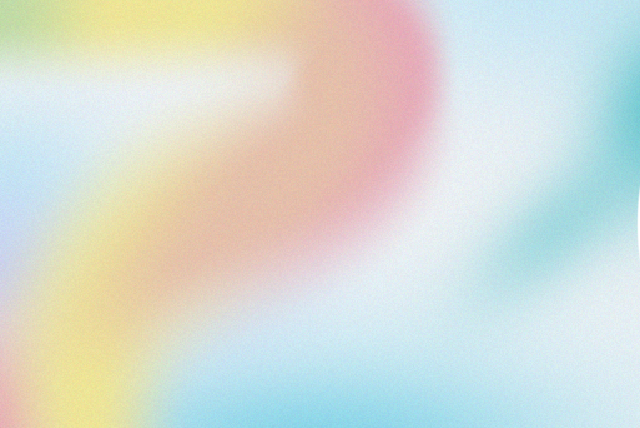
This background is drawn by a Shadertoy shader. Its source:

```glsl
// Soft pastel S-shaped ribbon over a pale sky, with teal and aqua glows and fine grain.

const float ASPECT = 1.5;
const int STEPS = 32;

const vec3 MIST = vec3(0.925, 0.940, 0.952);
const vec3 SKY = vec3(0.765, 0.900, 0.955);
const vec3 ICE = vec3(0.800, 0.920, 0.960);
const vec3 AQUA = vec3(0.540, 0.835, 0.910);
const vec3 TEAL = vec3(0.430, 0.785, 0.820);
const vec3 LAVENDER = vec3(0.770, 0.830, 0.955);
const vec3 ROSE = vec3(0.900, 0.660, 0.725);
const vec3 PEACH = vec3(0.895, 0.750, 0.665);
const vec3 YELLOW = vec3(0.930, 0.895, 0.590);
const vec3 GREEN = vec3(0.755, 0.855, 0.650);

// Elliptical Gaussian falloff; the first radius lies along the given angle.
float glow(vec2 p, vec2 center, vec2 radii, float angle) {
    vec2 axis = vec2(cos(angle), sin(angle));
    vec2 d = p - center;
    vec2 q = vec2(dot(d, axis), dot(d, vec2(-axis.y, axis.x))) / radii;
    return exp(-dot(q, q));
}

vec2 bezier(vec2 a, vec2 b, vec2 c, vec2 d, float t) {
    float s = 1.0 - t;
    return s * s * s * a + 3.0 * s * s * t * b + 3.0 * s * t * t * c + t * t * t * d;
}

// Coverage of a soft stroke. Profiles hold start, end and middle bulge.
float stroke(vec2 p, vec2 a, vec2 b, vec2 c, vec2 d, vec3 width, vec3 blur) {
    float edge = 1e3;
    for (int i = 0; i <= STEPS; i++) {
        float t = float(i) / float(STEPS);
        vec3 profile = vec3(1.0 - t, t, 4.0 * t * (1.0 - t));
        float dist = length(p - bezier(a, b, c, d, t));
        edge = min(edge, (dist - dot(width, profile)) / dot(blur, profile));
    }
    return 1.0 - smoothstep(-1.0, 1.0, edge);
}

// Pale backdrop with coloured light near the borders.
vec3 backdrop(vec2 p) {
    vec3 col = MIST;
    col = mix(col, SKY, 0.95 * glow(p, vec2(1.28, 1.06), vec2(0.42, 0.28), 0.0));
    col = mix(col, ICE, 0.60 * glow(p, vec2(0.75, 0.15), vec2(0.70, 0.20), 0.0));
    col = mix(col, AQUA, glow(p, vec2(0.75, -0.03), vec2(0.58, 0.17), 0.0));
    col = mix(col, SKY, glow(p, vec2(0.0, 0.57), vec2(0.27, 0.20), 0.0));
    col = mix(col, LAVENDER, 0.9 * glow(p, vec2(0.0, 0.38), vec2(0.20, 0.17), 0.0));
    col = mix(col, LAVENDER, 0.3 * glow(p, vec2(0.52, 0.24), vec2(0.25, 0.12), 0.3));
    col = mix(col, ROSE, glow(p, vec2(-0.02, 0.0), vec2(0.22, 0.25), 0.0));
    col = mix(col, TEAL, 0.55 * glow(p, vec2(1.31, 0.47), vec2(0.26, 0.11), 0.72));
    col = mix(col, TEAL, glow(p, vec2(1.55, 0.75), vec2(0.23, 0.15), 1.30));
    return col;
}

// Green and yellow ends, peach body and a rose outer rim.
vec3 ribbonColor(vec2 p) {
    float slant = p.x + 0.6 * (1.0 - p.y);
    float body = smoothstep(0.48, 0.85, slant) * smoothstep(0.08, 0.40, p.y);
    float rim = smoothstep(0.28, 0.52, length(p - vec2(0.49, 0.785)));
    float right = smoothstep(0.45, 0.80, p.x);
    float leaf = (1.0 - smoothstep(0.0, 0.28, p.x)) * smoothstep(0.6, 0.8, p.y);
    vec3 col = mix(YELLOW, GREEN, leaf);
    col = mix(col, PEACH, body);
    return mix(col, ROSE, 0.95 * rim * right);
}

float ribbonCoverage(vec2 p) {
    vec2 bend = vec2(0.85, 0.82);
    float upper = stroke(p, vec2(-0.15, 1.0), vec2(0.40, 0.98), vec2(0.93, 1.10), bend,
                         vec3(0.130, 0.155, 0.0), vec3(0.085, 0.07, 0.02));
    float lower = stroke(p, bend, vec2(0.88, 0.45), vec2(0.15, 0.62), vec2(0.20, 0.0),
                         vec3(0.155, 0.130, 0.045), vec3(0.07, 0.12, 0.045));
    return 1.0 - (1.0 - upper) * (1.0 - lower);
}

vec3 hash3(vec2 cell) {
    vec3 q = fract(cell.xyx * vec3(0.1031, 0.1030, 0.0973));
    q += dot(q, q.yxz + 33.33);
    return fract((q.xxy + q.yzz) * q.zyx);
}

void mainImage(out vec4 fragColor, in vec2 fragCoord) {
    vec2 p = fragCoord / iResolution.xy * vec2(ASPECT, 1.0);
    vec3 col = mix(backdrop(p), ribbonColor(p), ribbonCoverage(p));

    // Fine coloured grain.
    vec3 grain = hash3(floor(p * 342.0)) - 0.5;
    col += 0.045 * grain;

    // Thin white crescent on the right border.
    float disc = length(p - vec2(2.245, 0.477)) - 0.75;
    float aa = 1.0 / iResolution.y;
    col = mix(col, vec3(1.0), 1.0 - smoothstep(-aa, aa, disc));

    fragColor = vec4(clamp(col, 0.0, 1.0), 1.0);
}
```
